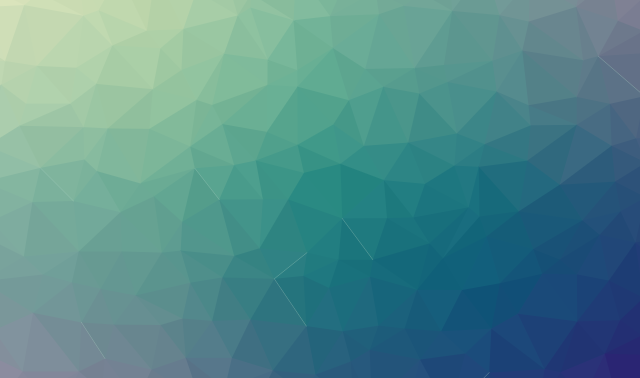
Write a Shadertoy shader that draws this background.

```glsl
// A low-poly backdrop: a jittered lattice is split into flat triangles, each
// filled with the colour of a soft two-axis gradient taken at its center.
// The gradient runs from pale green at the top left to navy at the lower right.

#define CELL 0.1013                  // lattice spacing, in canvas heights
#define ORIGIN vec2(0.088, 0.0485)   // first lattice point, from the top left
#define JITTER 0.37                  // largest vertex shift, in cells
#define SHADE_VARIATION 0.022        // random brightness range of the facets
#define SEAM_RATE 0.03               // share of cells with a pale seam
#define SEAM_WIDTH 0.0013            // seam thickness, in canvas heights
#define SEAM_OPACITY 0.4
#define SEAM_COLOR vec3(0.68, 0.82, 0.76)

// Base colour from top to bottom, and the shift added from left to right
const vec3 DOWN_STOPS[5] = vec3[5](
    vec3(0.847, 0.886, 0.729), vec3(0.713, 0.826, 0.685),
    vec3(0.521, 0.714, 0.635), vec3(0.473, 0.624, 0.615),
    vec3(0.535, 0.538, 0.615));
const vec3 ACROSS_STOPS[5] = vec3[5](
    vec3(0.0), vec3(-0.115, -0.050, -0.060),
    vec3(-0.365, -0.170, -0.125), vec3(-0.420, -0.270, -0.140),
    vec3(-0.355, -0.400, -0.160));

vec2 hash2(vec2 p) {
    vec3 q = fract(p.xyx * vec3(0.1031, 0.1030, 0.0973));
    q += dot(q, q.yzx + 33.33);
    return fract((q.xx + q.yz) * q.zy);
}

float cross2(vec2 a, vec2 b) {
    return a.x * b.y - a.y * b.x;
}

vec3 ramp(vec3 stops[5], float t) {
    t = clamp(t, 0.0, 1.0) * 4.0;
    int i = min(int(t), 3);
    return mix(stops[i], stops[i + 1], t - float(i));
}

vec2 latticeVertex(vec2 id) {
    return id + (hash2(id + 47.0) * 2.0 - 1.0) * JITTER;
}

float edgeDistance(vec2 p, vec2 a, vec2 b) {
    return cross2(b - a, p - a) / length(b - a);
}

float segmentDistance(vec2 p, vec2 a, vec2 b) {
    vec2 along = b - a;
    float t = clamp(dot(p - a, along) / dot(along, along), 0.0, 1.0);
    return length(p - a - along * t);
}

vec3 facetColor(vec2 center) {
    vec2 pos = center * CELL + ORIGIN;
    float aspect = iResolution.x / iResolution.y;
    float shade = (hash2(center * 57.0 + 300.0).x - 0.5) * SHADE_VARIATION;
    return ramp(DOWN_STOPS, pos.y) + ramp(ACROSS_STOPS, pos.x / aspect) + shade;
}

// Adds a triangle's colour, weighted by its coverage of the pixel
void addFacet(inout vec4 sum, vec2 p, vec2 a, vec2 b, vec2 c, float pixel) {
    float inside = min(edgeDistance(p, a, b),
                   min(edgeDistance(p, b, c), edgeDistance(p, c, a)));
    float coverage = clamp(inside / pixel + 0.5, 0.0, 1.0);
    if (coverage > 0.0)
        sum += vec4(facetColor((a + b + c) / 3.0), 1.0) * coverage;
}

// True when the opposite angles at b and d sum to less than half a turn
bool splitsAlongAC(vec2 a, vec2 b, vec2 c, vec2 d) {
    vec2 ba = a - b, bc = c - b, da = a - d, dc = c - d;
    return cross2(bc, ba) * dot(da, dc) + dot(ba, bc) * cross2(da, dc) >= 0.0;
}

void mainImage(out vec4 fragColor, in vec2 fragCoord) {
    vec2 pos = vec2(fragCoord.x, iResolution.y - fragCoord.y) / iResolution.y;
    vec2 p = (pos - ORIGIN) / CELL;
    float pixel = 1.0 / (iResolution.y * CELL);
    vec4 sum = vec4(0.0);
    float seam = 0.0;

    // Jittered cells can reach into their neighbours, so visit all nine
    for (int y = -1; y <= 1; y++)
    for (int x = -1; x <= 1; x++) {
        vec2 id = floor(p) + vec2(x, y);
        vec2 a = latticeVertex(id);
        vec2 b = latticeVertex(id + vec2(1.0, 0.0));
        vec2 c = latticeVertex(id + vec2(1.0, 1.0));
        vec2 d = latticeVertex(id + vec2(0.0, 1.0));

        // Rotate the corners so that the better diagonal is always a-c
        if (!splitsAlongAC(a, b, c, d)) {
            vec2 corner = a;
            a = b; b = c; c = d; d = corner;
        }
        addFacet(sum, p, a, b, c, pixel);
        addFacet(sum, p, a, c, d, pixel);

        // A few diagonals show a fine pale seam
        if (hash2(id + 211.0).y < SEAM_RATE) {
            float gap = segmentDistance(p, a, c) - 0.5 * SEAM_WIDTH / CELL;
            seam = max(seam, clamp(0.5 - gap / pixel, 0.0, 1.0));
        }
    }

    vec3 color = sum.rgb / max(sum.a, 0.001);
    color = mix(color, SEAM_COLOR, seam * SEAM_OPACITY);
    fragColor = vec4(clamp(color, 0.0, 1.0), 1.0);
}
```
